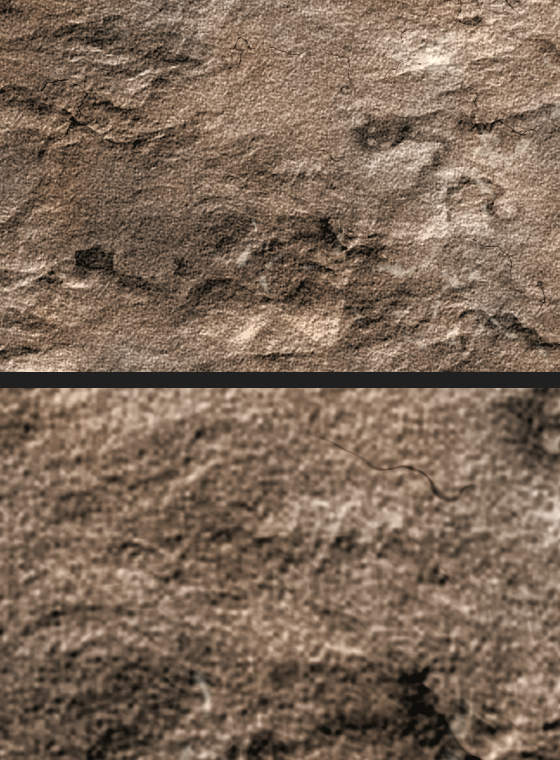
Top: the whole. Bottom: its middle third, enlarged.
This texture is drawn by a WebGL 1 fragment shader. Its source:

```glsl
precision highp float;
// Rough brown sandstone: raking light on a grainy, ledged and cracked rock face.

uniform vec2 u_resolution;

const vec2 LIGHT_DIR = vec2(-0.5, 0.866);
const mat2 TURN = mat2(0.8, 0.6, -0.6, 0.8);
const vec3 SHADOW = vec3(0.18, 0.15, 0.12);
const vec3 STONE = vec3(0.54, 0.44, 0.36);
const vec3 HIGHLIGHT = vec3(0.77, 0.68, 0.60);
const vec3 MINERAL = vec3(0.86, 0.81, 0.74);

float hash(vec2 cell) {
  vec3 q = fract(cell.xyx * 0.1031);
  q += dot(q, q.yzx + 33.33);
  return fract((q.x + q.y) * q.z);
}

float noise(vec2 p) {
  vec2 cell = floor(p);
  vec2 f = p - cell;
  vec2 w = f * f * f * (f * (f * 6.0 - 15.0) + 10.0);
  float low = mix(hash(cell), hash(cell + vec2(1.0, 0.0)), w.x);
  float high = mix(hash(cell + vec2(0.0, 1.0)), hash(cell + 1.0), w.x);
  return mix(low, high, w.y);
}

float fbm(vec2 p) {
  float sum = 0.0;
  float amp = 0.516;
  for (int i = 0; i < 5; i++) {
    sum += amp * noise(p);
    p = TURN * p * 2.0 + 7.3;
    amp *= 0.5;
  }
  return sum;
}

// Soft line along the middle contour of a noise field
float contour(vec2 p, float width) {
  return 1.0 - smoothstep(0.0, width, abs(fbm(p) - 0.5));
}

// Warped, partly ridged height, wider than tall
float stoneHeight(vec2 p) {
  vec2 warp = vec2(fbm(p * 3.0 + 11.0), fbm(p * 3.0 + 27.0)) - 0.5;
  vec2 q = (p * vec2(0.85, 1.2) + 0.12 * warp) * 3.0;
  float height = 0.0;
  float amp = 0.5;
  for (int i = 0; i < 6; i++) {
    float n = noise(q);
    height += amp * mix(n, 1.0 - abs(2.0 * n - 1.0), 0.45);
    q = TURN * q * 2.0 + 3.7;
    amp *= 0.51;
  }
  return height;
}

// Slope toward the light: positive where lit
float relief(vec2 p, float reach) {
  return (stoneHeight(p) - stoneHeight(p + LIGHT_DIR * reach)) / reach;
}

// Broken ledges: bright rim above a crisp edge, shadow fading below it
float ledges(vec2 p) {
  float level = fract(p.y * 5.0 + 3.0 * fbm(p * vec2(3.0, 4.0) + 50.0));
  float shade = smoothstep(0.55, 0.96, level) * (1.0 - smoothstep(0.96, 1.0, level));
  float rim = smoothstep(0.0, 0.04, level) * (1.0 - smoothstep(0.04, 0.22, level));
  float broken = smoothstep(0.50, 0.68, fbm(p * vec2(4.0, 6.0) + 9.0));
  return broken * (0.35 * rim - shade);
}

// Sand grains embossed by the same light
float grain(vec2 p) {
  vec2 q = TURN * p * 165.0;
  float emboss = noise(q) - noise(q + TURN * LIGHT_DIR * 0.8);
  float speck = noise(p * 215.0 + 80.0) - 0.5;
  return 0.22 * emboss + 0.25 * speck;
}

vec3 stoneColor(float tone) {
  vec3 dark = mix(SHADOW, STONE, (tone - 0.18) / 0.36);
  vec3 light = mix(STONE, HIGHLIGHT, (tone - 0.54) / 0.23);
  return tone < 0.54 ? dark : light;
}

void main() {
  vec2 p = gl_FragCoord.xy / u_resolution.y + 2.0;

  // Broad patches, and relief that varies between smooth and rugged
  float rugged = mix(0.6, 1.35, smoothstep(0.35, 0.65, fbm(p * 2.5 + 40.0)));
  float patches = fbm(p * vec2(1.8, 2.6) + 5.0) - 0.5;
  float tone = 0.52 + 0.45 * patches + 0.055 * rugged * relief(p, 0.006);
  tone += 0.27 * ledges(p) + grain(p);

  // Sparse thin cracks
  float crackMask = smoothstep(0.57, 0.66, fbm(p * 4.5 + 70.0));
  tone -= 0.27 * crackMask * contour(p * 4.0 + 30.0, 0.010);

  // Pale mineral crust in ragged veins
  float crustMask = smoothstep(0.56, 0.68, fbm(p * 2.5 + 90.0));
  float crust = crustMask * contour(p * 5.0 + 60.0, 0.06);
  crust *= smoothstep(0.40, 0.60, fbm(p * 30.0));

  vec3 color = stoneColor(clamp(tone, 0.06, 0.95));
  float rust = fbm(p * 6.0 + 120.0) - 0.5;
  color *= 1.0 + rust * vec3(0.08, -0.02, -0.14);
  color = mix(color, MINERAL * (0.75 + 0.5 * tone), 0.6 * crust);
  gl_FragColor = vec4(clamp(color, 0.0, 1.0), 1.0);
}
```
